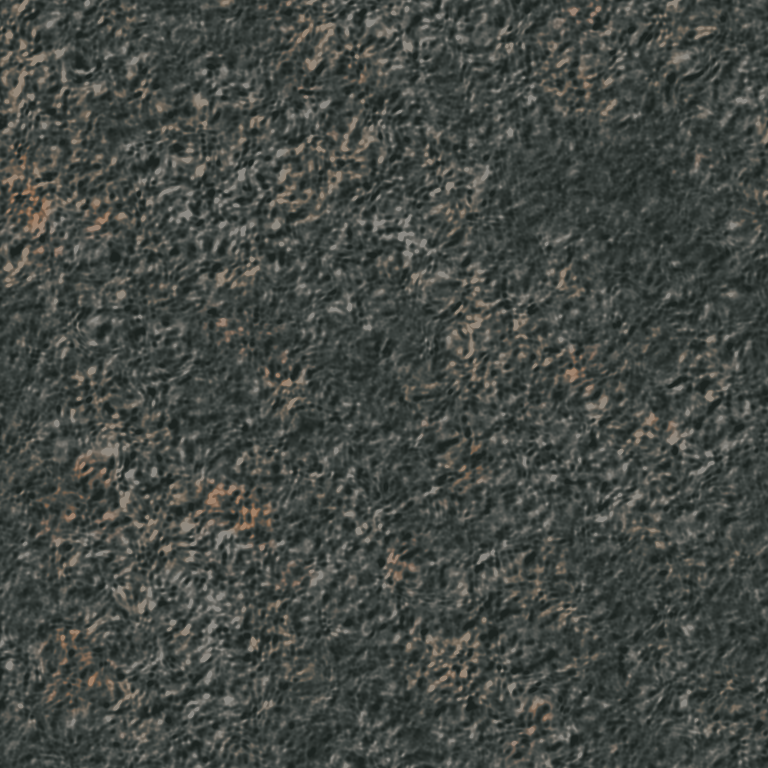
Give the GLSL for this texture, as a WebGL 2 fragment shader.

```glsl
#version 300 es
precision highp float;
// Weathered dark green stone: fine pitted grain, pale crust and faint rust patches.

uniform vec2 u_resolution;
out vec4 fragColor;

vec3 hash3(vec2 cell) {
    vec3 v = fract(cell.xyx * vec3(0.1031, 0.1030, 0.0973));
    v += dot(v, v.yxz + 33.33);
    return fract((v.xxy + v.yzz) * v.zyx);
}

// Smooth cellular noise: each cell holds one soft bump or dent.
float blobs(vec2 p) {
    vec2 cell = floor(p);
    float sum = 0.0;
    for (int y = -1; y <= 1; y++) {
        for (int x = -1; x <= 1; x++) {
            vec2 neighbour = cell + vec2(x, y);
            vec3 seed = hash3(neighbour);
            vec2 offset = p - neighbour - seed.xy;
            float falloff = max(0.0, 1.0 - dot(offset, offset));
            sum += (seed.z * 2.0 - 1.0) * falloff * falloff * falloff;
        }
    }
    return sum;
}

float grainHeight(vec2 p) {
    return blobs(p * 75.0) + 0.7 * blobs(p * 150.0 + 31.7);
}

void main() {
    vec2 p = gl_FragCoord.xy / u_resolution.y;

    // Broad patches where the crust is thicker or worn away
    float patches = blobs(p * 5.0 + 12.3) + 0.7 * blobs(p * 13.0 + 57.1)
                  + 0.6 * blobs(p * 29.0 + 83.9);
    float roughness = clamp(1.0 + 0.4 * patches, 0.6, 1.4);

    // Bent grain with relief lit from the upper left
    vec2 bend = vec2(blobs(p * 27.0 + 41.0), blobs(p * 27.0 + 97.0));
    vec2 q = p + 0.007 * bend;
    float relief = 2.7 * grainHeight(q) - 1.4 * grainHeight(q + vec2(-0.0032, 0.0032));
    float grain = relief * roughness + 0.6 * blobs(p * 240.0 + 19.0) + 0.45 * patches;

    // Tone runs from near-black pits to pale crust
    float tone = 0.25 * exp(0.31 * clamp(grain, -2.4, 2.5));
    float light = smoothstep(0.24, 0.46, tone);
    vec3 color = tone + mix(vec3(-0.008, 0.018, 0.006), vec3(0.005, 0.0, -0.025), light);

    // Warm tan and rust stains show on the raised grains
    float tan_ = smoothstep(-0.1, 0.7, blobs(p * 17.0 + 71.0) + 0.4 * patches);
    float rust = smoothstep(0.35, 0.9, blobs(p * 6.0 + 23.0) + 0.6 * blobs(p * 21.0 + 5.0));
    color += light * tan_ * vec3(0.035, -0.01, -0.045);
    color += light * rust * vec3(0.06, -0.02, -0.06);

    fragColor = vec4(clamp(color, 0.0, 1.0), 1.0);
}
```
